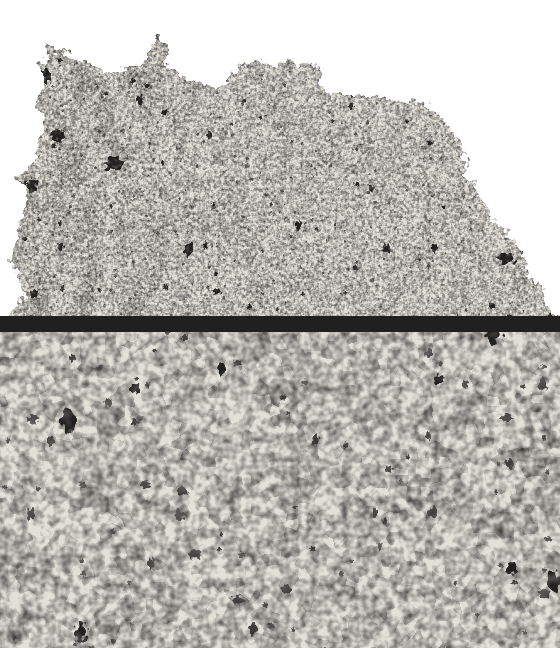
Top: the whole. Bottom: its middle third, enlarged.
This texture is drawn by a Shadertoy shader. Its source:

```glsl
// A broken slab of pitted grey concrete on a white ground.
// A coarse polygon roughened by gradient noise gives the torn outline; cellular
// pebbles, layered noise and scattered dark pits give the gritty surface.

const vec3 BACKGROUND = vec3(1.0);
const vec3 STONE_TINT = vec3(1.0, 0.985, 0.95);
const float STONE_TONE = 0.71;      // average brightness
const float TONE_MAX = 0.89;
const float PIT_TONE = 0.13;
const float SPECK_TONE = 0.27;
const float PEBBLE_FREQ = 105.0;    // pebbles per canvas height
const float PEBBLE_CONTRAST = 0.22;
const float GRAIN_CONTRAST = 0.25;
const float GRIT_CONTRAST = 0.20;
const float STAIN_CONTRAST = 0.09;
const float EDGE_ROUGHNESS = 0.024;

// Coarse outline, clockwise from the lower left, in canvas heights
const int CORNERS = 23;
const vec2 OUTLINE[CORNERS] = vec2[CORNERS](
    vec2(-0.03, -0.02), vec2(0.078, 0.06), vec2(0.037, 0.18), vec2(0.085, 0.385),
    vec2(0.065, 0.45), vec2(0.153, 0.583), vec2(0.125, 0.653), vec2(0.146, 0.85),
    vec2(0.255, 0.808), vec2(0.336, 0.771), vec2(0.44, 0.78), vec2(0.498, 0.885),
    vec2(0.556, 0.764), vec2(0.644, 0.725), vec2(0.736, 0.757), vec2(0.81, 0.81),
    vec2(1.014, 0.775), vec2(1.037, 0.705), vec2(1.354, 0.672), vec2(1.458, 0.56),
    vec2(1.481, 0.444), vec2(1.70, 0.109), vec2(1.80, -0.05));

vec2 hash2(vec2 p) {
    vec3 q = fract(p.xyx * vec3(0.1031, 0.1030, 0.0973));
    q += dot(q, q.yzx + 33.33);
    return fract((q.xx + q.yz) * q.zy);
}

vec2 gradient(vec2 cell) {
    float angle = 6.2832 * hash2(cell).x;
    return vec2(cos(angle), sin(angle));
}

// Gradient noise, roughly -1 to 1
float noise(vec2 p) {
    vec2 i = floor(p), f = p - i;
    vec2 u = f * f * f * (f * (f * 6.0 - 15.0) + 10.0);
    vec2 e = vec2(0.0, 1.0);
    float low = mix(dot(gradient(i), f), dot(gradient(i + e.yx), f - e.yx), u.x);
    float high = mix(dot(gradient(i + e.xy), f - e.xy), dot(gradient(i + e.yy), f - e.yy), u.x);
    return 1.4 * mix(low, high, u.y);
}

// Signed distance to the outline, negative inside
float slabDistance(vec2 p) {
    float nearest = 1e3, side = 1.0;
    for (int i = 0; i < CORNERS; i++) {
        vec2 a = OUTLINE[i], b = OUTLINE[(i + 1) % CORNERS];
        vec2 e = b - a, w = p - a;
        vec2 d = w - e * clamp(dot(w, e) / dot(e, e), 0.0, 1.0);
        nearest = min(nearest, dot(d, d));
        bool above = p.y >= a.y, below = p.y < b.y, left = e.x * w.y > e.y * w.x;
        if ((above && below && left) || (!above && !below && !left)) side = -side;
    }
    return side * sqrt(nearest);
}

// Random tone of the nearest pebble, darker towards its rim
float pebbles(vec2 p) {
    vec2 cell = floor(p);
    float nearest = 9.0, tone = 0.0;
    for (int y = -1; y <= 1; y++)
    for (int x = -1; x <= 1; x++) {
        vec2 id = cell + vec2(x, y);
        vec2 d = id + hash2(id + 11.0) - p;
        float dist = dot(d, d);
        if (dist < nearest) {
            nearest = dist;
            tone = hash2(id + 57.0).y;
        }
    }
    return tone - 0.5 + 0.35 * (0.25 - nearest);
}

// Coverage by ragged holes, at most one per square of the given size
float pits(vec2 p, float size, float share, float rMin, float rMax, float blur) {
    vec2 cell = floor(p / size);
    float cover = 0.0;
    for (int y = -1; y <= 1; y++)
    for (int x = -1; x <= 1; x++) {
        vec2 id = cell + vec2(x, y);
        vec2 kind = hash2(id + 131.0 * size + 23.0);
        if (kind.x > share) continue;
        vec2 d = p - (id + hash2(id + 71.0)) * size;
        float r = mix(rMin, rMax, kind.y * kind.y);
        d *= mix(vec2(1.25, 0.8), vec2(0.85, 1.15), hash2(id + 5.0).x);
        float ragged = 1.0 + 0.75 * noise(d / r * 1.3 + id * 7.3);
        cover = max(cover, 1.0 - smoothstep(-blur, blur, length(d) - r * ragged));
    }
    return cover;
}

void mainImage(out vec4 fragColor, in vec2 fragCoord) {
    vec2 p = fragCoord / iResolution.y;
    float blur = 0.7 / iResolution.y;

    // Torn edge
    float rough = noise(p * 17.0) + 0.6 * noise(p * 43.0) + 0.35 * noise(p * 96.0);
    float edge = slabDistance(p) + EDGE_ROUGHNESS * rough;
    float slab = 1.0 - smoothstep(-blur, blur, edge);

    // Pebbles, grains and weathering, stronger on the left
    float weathered = 1.0 - smoothstep(0.1, 0.8, p.x);
    float tone = STONE_TONE - 0.03 * weathered;
    tone += PEBBLE_CONTRAST * pebbles(p * PEBBLE_FREQ);
    tone += GRAIN_CONTRAST * noise(p * 92.0 + 3.7);
    tone += GRIT_CONTRAST * noise(p * 187.0 + 8.1);
    tone += STAIN_CONTRAST * (noise(p * 27.0) + (0.5 + weathered) * noise(p * vec2(13.0, 5.0)));
    tone -= 0.12 * smoothstep(-0.007, 0.0, edge);
    tone = min(tone, mix(tone, TONE_MAX, smoothstep(0.72, 1.05, tone)));

    // Fine specks, then medium and large pits
    float density = 0.8 + 0.6 * weathered;
    float specks = pits(p, 0.028, 0.36 * density, 0.002, 0.0055, blur);
    float holes = max(pits(p, 0.09, 0.26 * density, 0.005, 0.012, blur),
                      pits(p, 0.21, 0.26 * density, 0.011, 0.026, blur));
    tone = mix(tone, SPECK_TONE + 0.15 * noise(p * 60.0), 0.9 * specks);
    tone = mix(tone, PIT_TONE + 0.25 * max(noise(p * 75.0), 0.0), holes);

    vec3 stone = clamp(tone, 0.06, TONE_MAX) * STONE_TINT;
    fragColor = vec4(mix(BACKGROUND, stone, slab), 1.0);
}
```
